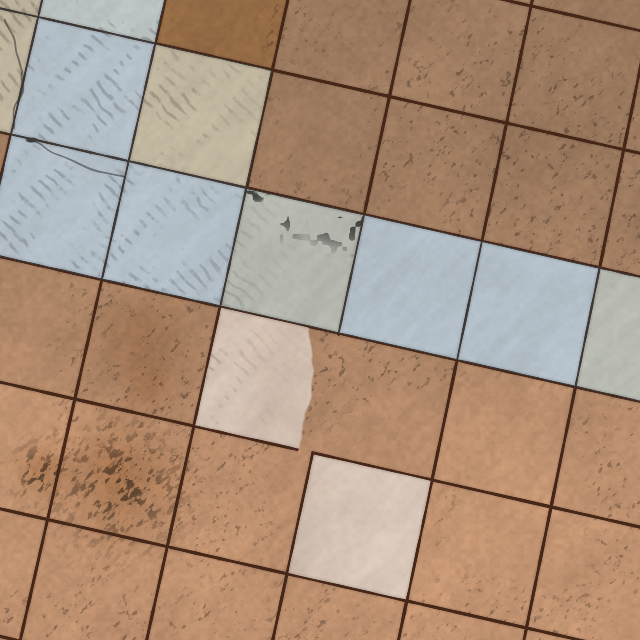
This texture is drawn by a Shadertoy shader. Its source:

```glsl
// Tilted grid of worn terracotta tiles crossed by a band of pale blue-grey tiles.

float hash(vec2 p) {
    return fract(sin(dot(p, vec2(127.1, 311.7))) * 43758.5453);
}

float noise(vec2 p) {
    vec2 i = floor(p), f = fract(p);
    f = f * f * (3.0 - 2.0 * f);
    return mix(mix(hash(i), hash(i + vec2(1, 0)), f.x),
               mix(hash(i + vec2(0, 1)), hash(i + vec2(1, 1)), f.x), f.y);
}

float fbm(vec2 p) {
    float sum = 0.0, amp = 0.5;
    for (int i = 0; i < 5; i++) {
        sum += amp * noise(p);
        p = mat2(1.6, 1.2, -1.2, 1.6) * p + 7.3;
        amp *= 0.5;
    }
    return sum;
}

float segment(vec2 p, vec2 a, vec2 b) {
    vec2 d = b - a;
    return length(p - a - d * clamp(dot(p - a, d) / dot(d, d), 0.0, 1.0));
}

// Soft round patch
float blob(vec2 p, vec2 center, float radius) {
    return exp(-dot(p - center, p - center) / (radius * radius));
}

void mainImage(out vec4 fragColor, in vec2 fragCoord) {
    vec2 p = fragCoord / iResolution.xy;
    p.y = 1.0 - p.y;
    float pixel = 5.3 / iResolution.y;

    // Tile coordinates: skewed grid with slight perspective
    vec2 d = p - vec2(0.569, 0.335);
    vec2 uv = vec2(5.183 * d.x + 1.113 * d.y, 5.157 * d.y - 1.168 * d.x);
    uv /= 1.0 + vec2(0.0055, 0.004) * uv.y;
    vec2 id = floor(uv);

    // Broken tile: its ragged right side merges into the next tile
    float ragged = -0.12 - 0.13 * (1.0 - smoothstep(1.0, 1.4, uv.y))
                 + 0.05 * (fbm(vec2(uv.y * 7.0, 3.0)) - 0.5);
    bool broken = id == vec2(-1, 1);
    float whole = broken ? 1.0 - smoothstep(-0.012, 0.012, uv.x - ragged) : 1.0;
    vec2 toneId = broken && uv.x > ragged ? vec2(0, 1) : id;

    // Surface noise, streaked along the diagonal
    vec2 diag = vec2(p.x - p.y, p.x + p.y);
    float cloud = fbm(p * 9.0) - 0.5;
    float streak = fbm(diag * vec2(12.0, 50.0)) - 0.5;
    float grain = fbm(p * 130.0) - 0.5;
    float pits = smoothstep(0.61, 0.76, fbm(diag * vec2(75.0, 120.0)));

    // Terracotta, lighter and warmer toward the bottom
    vec3 clay = mix(vec3(0.61, 0.475, 0.37), vec3(0.765, 0.58, 0.445),
                    smoothstep(0.05, 0.95, p.y + 0.12 * (0.5 - p.x)));
    clay *= 1.0 + 0.06 * (hash(toneId + 4.0) - 0.5);
    clay *= 1.0 + 0.14 * cloud + 0.08 * streak + 0.15 * grain;
    clay *= 1.0 - 0.26 * pits * smoothstep(0.35, 0.6, fbm(p * 6.0 + 4.0));
    if (id == vec2(-2, -2)) clay *= vec3(0.94, 0.87, 0.72);

    // Rusty stains and a cluster of dark pits
    float stain = 0.8 * blob(p, vec2(0.225, 0.54), 0.065)
                + 0.5 * blob(p, vec2(0.235, 0.60), 0.035)
                + blob(p, vec2(0.19, 0.755), 0.075)
                + 0.8 * blob(p, vec2(0.065, 0.74), 0.035);
    clay *= 1.0 - vec3(0.16, 0.25, 0.37) * stain * (0.75 + cloud);
    float cluster = blob(p, vec2(0.19, 0.76), 0.09) + blob(p, vec2(0.06, 0.74), 0.04);
    clay *= 1.0 - 0.45 * min(cluster, 1.0) * smoothstep(0.5, 0.65, fbm(diag * vec2(60.0, 110.0) + 9.0));

    // Pale stone: blue, with every third tile greenish and a few cream or pink
    vec3 stone = mod(id.x, 3.0) == 2.0 ? vec3(0.715, 0.725, 0.69) : vec3(0.705, 0.75, 0.785);
    if (id.y == -2.0) stone = vec3(0.735, 0.77, 0.765);
    if (id == vec2(-2, -1) || id.x < -3.0) stone = vec3(0.755, 0.715, 0.625);
    bool pink = broken || id == vec2(0, 2);
    if (pink) stone = vec3(0.835, 0.765, 0.71) + vec3(0.05, 0.08, 0.09) * cloud;
    stone *= 1.0 + 0.07 * cloud + 0.08 * streak + 0.06 * grain;

    // Smudged ripples on the left of the band
    float ripple = smoothstep(0.3, 0.9, sin(diag.x * 260.0 + 6.0 * fbm(p * 30.0)))
                 * smoothstep(0.48, 0.66, fbm(diag * vec2(9.0, 28.0) + 2.0));
    stone *= 1.0 - 0.16 * ripple * (1.0 - smoothstep(0.25, 0.5, p.x));
    float specks = smoothstep(0.69, 0.75, noise(p * 100.0)) * smoothstep(0.5, 0.7, noise(p * 23.0));
    if (id == vec2(-1, 0)) stone *= 1.0 - 0.6 * specks * (1.0 - smoothstep(0.1, 0.45, uv.y));

    bool band = (id.y == 0.0 && id.x >= -3.0) || (id.y == -1.0 && id.x <= -2.0)
             || (id.y <= -2.0 && id.x <= -3.0);
    float pale = band || pink ? whole : 0.0;
    vec3 color = mix(clay, stone, pale);

    // Hairline cracks and a chipped corner
    vec2 q = p + 0.012 * (vec2(noise(p * 35.0), noise(p * 35.0 + 8.0)) - 0.5);
    float crack = min(segment(q, vec2(0.05, 0.222), vec2(0.12, 0.255)),
                      segment(q, vec2(0.12, 0.255), vec2(0.195, 0.277)));
    crack = min(crack, min(segment(q, vec2(0.02, 0.20), vec2(0.038, 0.11)),
                           segment(q, vec2(0.038, 0.11), vec2(0.005, 0.03))));
    color *= 1.0 - 0.4 * (1.0 - smoothstep(0.0005, 0.0025, crack));
    float chip = length((q - vec2(0.05, 0.221)) * vec2(0.6, 1.0));
    color = mix(color, vec3(0.25, 0.26, 0.28), 1.0 - smoothstep(0.004, 0.007, chip));

    // Grout, absent around the broken tile and thinner beside pale stone
    vec2 gap = abs(fract(uv + 0.5) - 0.5);
    if (abs(uv.x) < 0.3 && uv.y > 1.02 && uv.y < 1.99) gap.x = 1.0;
    if (abs(uv.y - 2.0) < 0.3 && uv.x > -0.12 && uv.x < -0.01) gap.y = 1.0;
    float halfWidth = mix(0.0125, 0.009, pale) + 0.004 * (noise(uv * 9.0) - 0.5);
    float edge = min(gap.x, gap.y);
    color *= 1.0 - 0.1 * (1.0 - smoothstep(0.01, 0.035, edge));
    vec3 grout = mix(vec3(0.27, 0.15, 0.09), vec3(0.24, 0.22, 0.21), band ? 1.0 : 0.0);
    color = mix(color, grout, 1.0 - smoothstep(halfWidth - 0.5 * pixel, halfWidth + 0.5 * pixel, edge));
    fragColor = vec4(clamp(color, 0.0, 1.0), 1.0);
}
```
